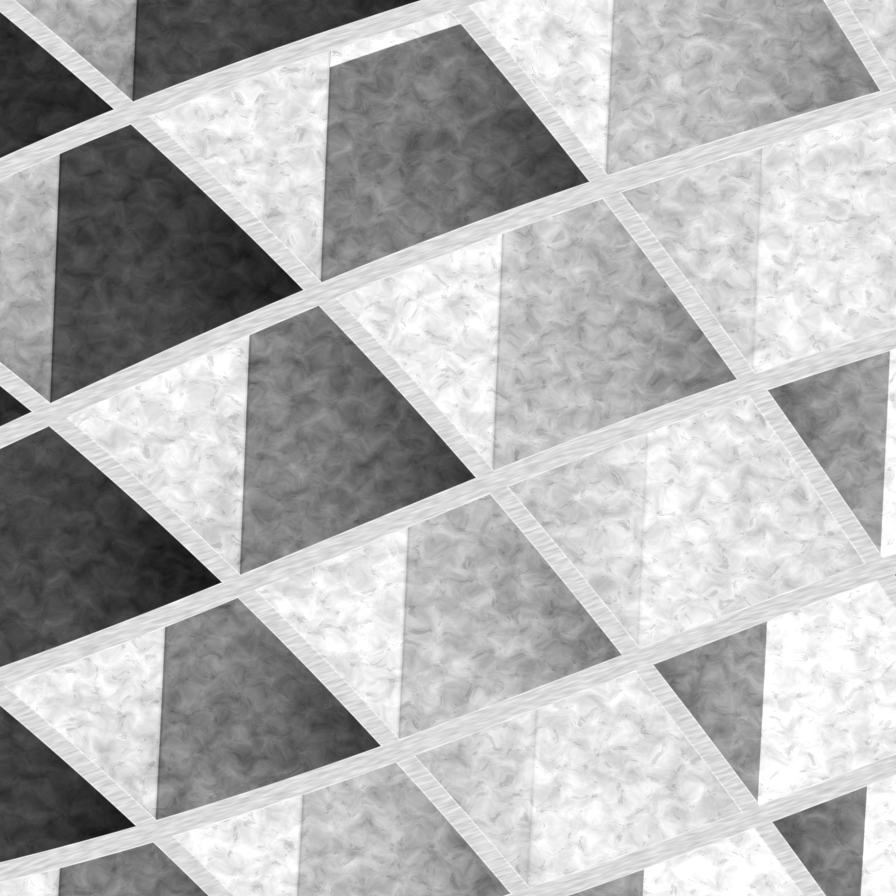
This pattern is drawn by a WebGL 1 fragment shader. Its source:

```glsl
precision highp float;

uniform vec2 u_resolution;

vec2 randomGradient(vec2 cell) {
  float angle = 6.2832 * fract(sin(dot(cell, vec2(127.1, 311.7))) * 4375.85);
  return vec2(cos(angle), sin(angle));
}

float gradientNoise(vec2 p) {
  vec2 i = floor(p), f = fract(p);
  vec2 w = f * f * (3.0 - 2.0 * f);
  vec2 e = vec2(1.0, 0.0);
  float a = dot(randomGradient(i), f);
  float b = dot(randomGradient(i + e.xy), f - e.xy);
  float c = dot(randomGradient(i + e.yx), f - e.yx);
  float d = dot(randomGradient(i + e.xx), f - e.xx);
  return mix(mix(a, b, w.x), mix(c, d, w.x), w.y);
}

float fbm(vec2 p) {
  float sum = 0.0, amplitude = 1.0;
  for (int octave = 0; octave < 4; octave++) {
    sum += amplitude * gradientNoise(p);
    p = mat2(1.6, 1.2, -1.2, 1.6) * p + 7.3;
    amplitude *= 0.6;
  }
  return sum;
}

// Parabola through a, b, c at t = 0, 0.5, 1.
vec4 parabola(vec4 a, vec4 b, vec4 c, float t) {
  return a * (2.0 * t - 1.0) * (t - 1.0) + b * 4.0 * t * (1.0 - t) + c * t * (2.0 * t - 1.0);
}

float cubic(vec4 k, float t) {
  return dot(k, vec4(1.0, t, t * t, t * t * t));
}

// Curved lattice: whole numbers of x lie on falling bars, of y on rising bars.
vec2 lattice(vec2 p) {
  vec4 column = parabola(vec4(1.0, 1.781, 0.394, 0.0), vec4(-0.22, 2.183, 0.352, 0.0),
                         vec4(-1.703, 2.791, 0.2, 0.0), p.y);
  vec4 row = parabola(vec4(-0.666, 3.726, -1.333, 1.408), vec4(-0.01, 4.04, -1.54, 1.35),
                      vec4(0.603, 3.693, -0.237, 0.677), p.x);
  return vec2(cubic(column, p.x), cubic(row, p.y));
}

mat2 latticeSlope(vec2 p) {
  vec2 h = vec2(0.002, 0.0);
  return mat2(lattice(p + h.xy) - lattice(p - h.xy),
              lattice(p + h.yx) - lattice(p - h.yx)) / (2.0 * h.x);
}

// Newton search for the canvas position of a lattice node.
vec2 locateNode(vec2 node, vec2 p) {
  for (int i = 0; i < 3; i++) {
    mat2 m = latticeSlope(p);
    vec2 d = lattice(p) - node;
    float det = m[0].x * m[1].y - m[1].x * m[0].y;
    p -= vec2(m[1].y * d.x - m[1].x * d.y, m[0].x * d.y - m[0].y * d.x) / det;
  }
  return p;
}

float leftFaceTone(float band, vec2 f, float fold) {
  float tone = max(0.95 - 0.08 * (band - 1.7) * (band - 1.7), 0.42);
  float corner = smoothstep(0.0, -0.17, fold);
  tone -= 0.2 * smoothstep(2.0, 4.0, band) * (corner - 0.5);
  return tone - 0.28 * smoothstep(2.0, -0.5, band) * (f.y - 0.35);
}

float rightFaceTone(float band, vec2 f) {
  float tone = 0.2 + 0.76 * smoothstep(-0.6, 3.8, band);
  float falloff = mix(0.1, 0.34, smoothstep(3.2, 1.8, band));
  falloff *= smoothstep(-2.0, 1.5, band);
  return tone + falloff * (0.3 - smoothstep(0.25, 1.1, f.x * (0.45 + 0.55 * f.y)));
}

float plaster(vec2 p, float tone) {
  vec2 warped = p + 0.012 * vec2(gradientNoise(p * 45.0), gradientNoise(p * 45.0 + 31.0));
  float blotch = fbm(warped * vec2(38.0, 48.0));
  float pits = smoothstep(0.25, 0.6, fbm(warped * vec2(70.0, 95.0) + 19.0));
  float contrast = mix(0.08, 0.15, smoothstep(0.15, 0.6, tone));
  return tone + contrast * blotch - 0.1 * pits * tone + 0.05 * gradientNoise(p * 9.0);
}

float barTone(vec2 p, float depth) {
  vec2 grain = vec2(p.x * 0.95 - p.y * 0.3, p.x * 0.3 + p.y * 0.95);
  float scratches = gradientNoise(grain * vec2(45.0, 300.0));
  scratches += 0.6 * gradientNoise(grain * vec2(90.0, 520.0));
  return 0.86 + 0.11 * scratches + 0.1 * smoothstep(0.0025, 0.0, depth);
}

void main() {
  vec2 p = gl_FragCoord.xy / u_resolution;
  p.y = 1.0 - p.y;
  float pixel = 1.0 / min(u_resolution.x, u_resolution.y);

  vec2 grid = lattice(p);
  vec2 cell = floor(grid), f = fract(grid);
  mat2 slope = latticeSlope(p);
  vec2 steepness = vec2(length(vec2(slope[0].x, slope[1].x)),
                        length(vec2(slope[0].y, slope[1].y)));

  // Two faces meet on a vertical fold above the lower node.
  float band = cell.x + cell.y;
  float fold = p.x - locateNode(cell + vec2(0.0, 1.0), p).x - 0.012 * (1.0 - f.y);
  float rightSide = smoothstep(-pixel, pixel, fold);
  float tone = mix(leftFaceTone(band, f, fold), rightFaceTone(band, f), rightSide);
  tone -= 0.09 * smoothstep(0.004, 0.0, abs(fold)) * smoothstep(4.0, 2.0, band);

  // Lit upper lip along one diagonal of cells.
  float lip = smoothstep(pixel, -pixel, (f.y - 0.115) / steepness.y);
  tone = mix(tone, 0.96, lip * rightSide * (1.0 - step(0.5, abs(cell.x - cell.y - 1.0))));
  tone = plaster(p, tone);

  // Bars with scratched faces and pale edges.
  vec2 barDistance = (0.5 - abs(f - 0.5)) / steepness;
  vec2 inside = vec2(0.0105, 0.0115) - barDistance;
  float depth = max(inside.x, inside.y);
  tone = mix(tone, barTone(p, depth), smoothstep(-pixel, pixel, depth));
  gl_FragColor = vec4(vec3(clamp(tone, 0.0, 1.0)), 1.0);
}
```
